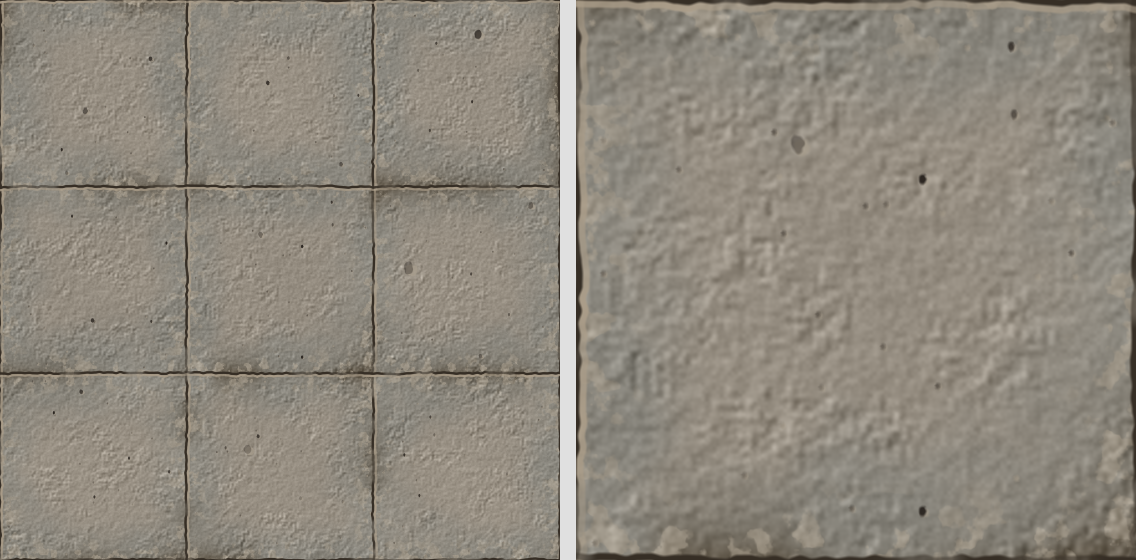
Left, the full canvas; right, a detail of the centre.
Give the GLSL for this texture, as a three.js fragment shader.

```glsl
// Three by three weathered cement tiles, lit from the upper left.
// Each face layers stains, edge wear, grain relief and pits; every joint
// is a broken dark gap beside the lit lip of the neighbouring tile.
varying vec2 vUv;

const float TILES = 3.0;
const vec2 TO_LIGHT = vec2(-0.707, 0.707);
const vec3 CEMENT = vec3(0.585, 0.553, 0.505);
const vec3 BLUE_GREY = vec3(0.535, 0.528, 0.497);
const vec3 GRIME = vec3(0.385, 0.350, 0.295);
const vec3 FLAKE = vec3(0.655, 0.615, 0.550);
const vec3 LIP = vec3(0.670, 0.615, 0.535);
const vec3 GAP = vec3(0.210, 0.180, 0.145);
const vec3 HOLE = vec3(0.130, 0.110, 0.095);

float hash(vec2 p) {
  vec3 q = fract(p.xyx * 0.1031);
  q += dot(q, q.yzx + 33.33);
  return fract((q.x + q.y) * q.z);
}

vec2 hash2(vec2 p) {
  return vec2(hash(p), hash(p + 47.3));
}

float noise(vec2 p) {
  vec2 i = floor(p), f = fract(p);
  f = f * f * (3.0 - 2.0 * f);
  return mix(mix(hash(i), hash(i + vec2(1.0, 0.0)), f.x),
             mix(hash(i + vec2(0.0, 1.0)), hash(i + 1.0), f.x), f.y);
}

float fbm(vec2 p) {
  float sum = 0.0, amp = 0.5;
  for (int i = 0; i < 4; i++) {
    sum += amp * noise(p);
    p = p * 2.03 + 17.1;
    amp *= 0.5;
  }
  return sum / 0.9375;
}

float grainHeight(vec2 p) {
  return 0.55 * noise(p * 36.0) + 0.45 * noise(p * 83.0 + 9.0);
}

// Slope of the grain towards the light: positive is lit
float grainRelief(vec2 p) {
  vec2 d = TO_LIGHT * 0.006;
  return grainHeight(p - d) - grainHeight(p + d);
}

// Grime gathered along a joint, shared by the tiles on both sides
float jointGrime(float s, float along, vec2 joint) {
  float amount = smoothstep(0.35, 0.95, hash(joint + 5.7));
  float patches = smoothstep(0.25, 0.7, noise(vec2(along * 4.0, hash(joint) * 50.0)));
  return (0.2 + 0.8 * amount) * patches * exp(-abs(s) / 0.06);
}

// Distance s crosses the joint and grows towards its lit lip
vec3 drawJoint(vec3 col, float s, float along, float seed) {
  s += 0.008 * (noise(vec2(along * 8.0, seed)) - 0.5);
  s += 0.007 * (noise(vec2(along * 45.0, seed + 3.0)) - 0.5);
  float wear = noise(vec2(along * 11.0, seed + 7.0));
  float lip = 1.0 - smoothstep(0.004, 0.010, abs(s - 0.011));
  float gap = 1.0 - smoothstep(0.003, 0.010, abs(s + 0.001));
  col = mix(col, LIP, lip * mix(0.4, 0.95, wear));
  return mix(col, GAP, gap * mix(0.5, 1.0, smoothstep(0.2, 0.55, wear)));
}

// A dark hollow with its far wall catching the light
vec3 drawPit(vec3 col, vec2 d, float radius, float depth) {
  float ragged = 0.35 * radius * (noise(d / radius * 1.7 + radius * 900.0) - 0.5);
  float hollow = length(d * vec2(1.2, 0.9)) + ragged;
  float wall = length(d - vec2(0.5, -0.4) * radius) + ragged;
  float soft = 0.004;
  col = mix(col, FLAKE, 0.75 * (1.0 - smoothstep(radius - soft, radius + soft, wall)));
  return mix(col, HOLE, depth * (1.0 - smoothstep(radius - soft, radius + soft, hollow)));
}

void main() {
  vec2 p = vUv * TILES;
  vec2 tile = floor(p), f = fract(p);
  vec2 line = floor(p + 0.5);
  vec2 s = (p - line) * vec2(1.0, -1.0);
  vec2 nearEdge = min(f, 1.0 - f);
  float edge = min(nearEdge.x, nearEdge.y);

  // Face colour: warm centre, cooler rim, slight change from tile to tile
  float cloud = fbm(p * 4.0);
  float rim = 1.0 - smoothstep(0.03, 0.30, edge + 0.3 * (cloud - 0.5));
  vec3 col = mix(CEMENT, BLUE_GREY, rim * 0.85);
  col *= 1.0 + 0.07 * (cloud - 0.5) + 0.03 * (hash(tile + 2.0) - 0.5);

  // Grime beside the joints and pale flakes over it
  float grime = jointGrime(s.x, p.y, vec2(line.x, tile.y + 20.0))
              + jointGrime(s.y, p.x, vec2(tile.x + 40.0, line.y));
  col = mix(col, GRIME, min(grime * (0.5 + cloud), 0.9));
  float flakeNoise = fbm(p * 24.0 + 31.0) + 0.12 * (fbm(p * 5.0 + 70.0) - 0.5);
  float flakeZone = 1.0 - smoothstep(0.02, 0.17, edge);
  col = mix(col, FLAKE, 0.65 * flakeZone * smoothstep(0.54, 0.66, flakeNoise));

  // Grain, rougher in patches
  col += grainRelief(p) * mix(0.13, 0.33, smoothstep(0.4, 0.75, fbm(p * 9.0 + 11.0)));
  col += 0.035 * (noise(p * 150.0) - 0.5);

  // Fine specks on a jittered grid
  vec2 cell = floor(p * 15.0);
  vec2 speck = (fract(p * 15.0) - 0.2 - 0.6 * hash2(cell)) / 15.0;
  if (hash(cell + 91.0) > 0.88) col = drawPit(col, speck, 0.005, 0.5 * hash(cell + 13.0));

  // A few pits per tile, mostly small
  for (int i = 0; i < 5; i++) {
    vec2 key = tile * 7.0 + float(i) * 19.0 + 3.0;
    float size = hash(key + 8.0);
    float radius = mix(0.007, 0.038, pow(size, 7.0));
    float depth = mix(0.25, 0.95, hash(key + 29.0));
    col = drawPit(col, f - mix(vec2(0.07), vec2(0.93), hash2(key)), radius, depth);
  }

  col = drawJoint(col, s.x, p.y, line.x * 13.0 + 1.0);
  col = drawJoint(col, s.y, p.x, line.y * 17.0 + 60.0);
  gl_FragColor = vec4(clamp(col, 0.0, 1.0), 1.0);
}
```
